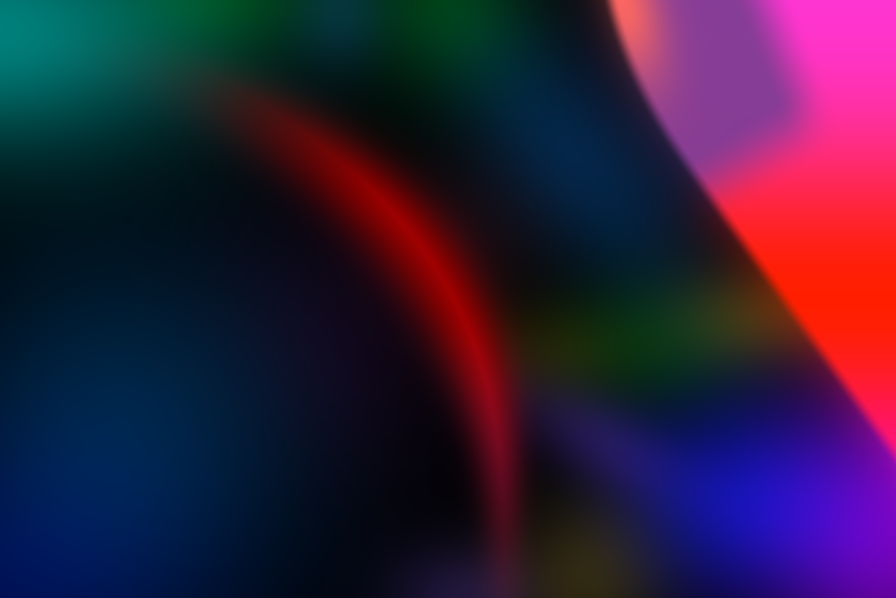
This background is drawn by a Shadertoy shader. Its source:

```glsl
// Dark abstract backdrop: soft elliptical glows over black, a curved red ridge
// and a bright pink sheet entering from the right with a violet shade on it.
// All lengths are in canvas heights; both curves are polynomials x = f(y).

// Rotated Gaussian falloff, 1 at the centre.
float glow(vec2 p, vec2 centre, vec2 radii, float angle) {
    float c = cos(angle), s = sin(angle);
    vec2 q = p - centre;
    q = vec2(c * q.x + s * q.y, c * q.y - s * q.x) / radii;
    return exp(-dot(q, q));
}

// Approximate signed distance to a curve x = f(y), positive on the right.
float curveDistance(float x, float curveX, float slope) {
    return (x - curveX) * inversesqrt(1.0 + slope * slope);
}

// Glows on the left: teal corner and deep blue disc.
vec3 leftGlows(vec2 p) {
    vec3 col = vec3(0.0, 0.50, 0.48) * glow(p, vec2(-0.02, 0.95), vec2(0.38, 0.20), 0.0);
    col += vec3(0.0, 0.17, 0.0) * glow(p, vec2(0.38, 1.02), vec2(0.17, 0.11), 0.0);
    col += vec3(0.0, 0.15, 0.27) * glow(p, vec2(0.20, 0.28), vec2(0.33), 0.0);
    col += vec3(0.0, 0.01, 0.23) * glow(p, vec2(0.0), vec2(0.35, 0.25), 0.0);
    col += vec3(0.06, 0.0, 0.05) * glow(p, vec2(0.56, 0.42), vec2(0.16, 0.25), 0.5);
    return col;
}

// Glows in the valley between the ridge and the sheet.
vec3 valleyGlows(vec2 p) {
    vec3 col = vec3(0.02, 0.08, 0.18) * glow(p, vec2(0.57, 0.98), vec2(0.08, 0.10), 0.0);
    col += vec3(0.0, 0.20, 0.0) * glow(p, vec2(0.75, 1.0), vec2(0.14, 0.15), 0.0);
    col += vec3(0.0, 0.14, 0.27) * glow(p, vec2(0.96, 0.74), vec2(0.32, 0.13), -0.89);
    col += vec3(0.08, 0.03, 0.04) * glow(p, vec2(0.78, 0.60), vec2(0.15), 0.0);
    col += vec3(0.0, 0.15, 0.0) * glow(p, vec2(1.09, 0.42), vec2(0.17, 0.11), 0.0);
    col += vec3(0.11, 0.07, 0.0) * glow(p, vec2(0.92, 0.41), vec2(0.12, 0.08), 0.0);
    col += vec3(0.20, 0.12, 0.0) * glow(p, vec2(1.27, 0.47), vec2(0.13, 0.08), 0.0);
    return col;
}

// Glows along the lower right: violet, blue and olive.
vec3 lowerGlows(vec2 p) {
    vec3 col = vec3(0.02, 0.07, 0.60) * glow(p, vec2(1.25, 0.16), vec2(0.20, 0.17), 0.0);
    col += vec3(0.40, 0.0, 0.60) * glow(p, vec2(1.50, 0.08), vec2(0.20, 0.25), 0.0);
    col += vec3(0.12, 0.06, 0.25) * glow(p, vec2(1.0, 0.27), vec2(0.16, 0.07), -0.5);
    col += vec3(0.18, 0.15, 0.0) * glow(p, vec2(0.99, 0.04), vec2(0.13, 0.14), 0.0);
    col += vec3(0.12, 0.08, 0.22) * glow(p, vec2(0.78, 0.0), vec2(0.13, 0.09), 0.0);
    return col;
}

// Cubic red ridge, wider on its left flank and fading at both ends.
vec3 redRidge(vec2 p) {
    float u = p.y - 0.023;
    float d = curveDistance(p.x, 0.844 - 0.778 * u * u * u, -2.334 * u * u);
    float spread = smoothstep(0.05, 0.60, p.y);
    float width = d < 0.0 ? mix(0.035, 0.075, spread) : mix(0.035, 0.055, spread);
    float profile = 0.85 * exp(-d * d / (width * width)) + 0.15 * exp(-abs(d) / 0.02);
    float strength = smoothstep(-0.12, 0.45, p.y) * smoothstep(0.97, 0.62, p.y);
    vec3 tint = mix(vec3(0.62, 0.06, 0.20), vec3(0.62, 0.0, 0.0), smoothstep(0.15, 0.50, p.y));
    tint += vec3(0.0, 0.09, 0.08) * smoothstep(0.68, 0.90, p.y);
    return tint * profile * strength;
}

// Pink sheet with a red band, coral rim and a soft-cornered violet shade.
vec3 sheetColour(vec2 p) {
    float s = (p.y - 0.50) / 0.27;
    float away = 1.0 - exp(-s * s);
    vec3 col = vec3(1.0, mix(0.12, mix(0.04, 0.21, smoothstep(0.3, 0.6, p.y)), away), 0.85 * away);
    vec2 q = p - vec2(1.37, 0.785);
    float shade = smoothstep(0.045, -0.055, dot(q, vec2(0.93, 0.37)))
                * smoothstep(0.05, -0.08, dot(q, vec2(0.54, -0.84)));
    col = mix(col, vec3(0.50, 0.24, 0.58), 0.95 * shade);
    float coral = glow(p, vec2(1.04, 1.0), vec2(0.06, 0.14), 0.3);
    return mix(col, vec3(0.98, 0.40, 0.38), coral);
}

void mainImage(out vec4 fragColor, in vec2 fragCoord) {
    vec2 p = fragCoord / iResolution.y;
    p.x *= 1.5 * iResolution.y / iResolution.x;

    vec3 col = leftGlows(p) + valleyGlows(p) + lowerGlows(p);
    vec3 ridge = redRidge(p);
    col = col * (1.0 - 0.9 * smoothstep(0.0, 0.6, ridge.r)) + ridge;

    // Sheet edge: a straight diagonal bending upright near the top.
    float bend = max(p.y - 0.72, 0.0);
    float d = curveDistance(p.x, 1.67 - 0.714 * p.y + 0.85 * bend * bend, -0.714 + 1.7 * bend);
    vec3 sheet = sheetColour(p);
    col += 0.32 * sheet * exp(min(d, 0.0) / 0.05);
    col = mix(col, sheet, smoothstep(-0.014, 0.012, d));

    fragColor = vec4(clamp(col, 0.0, 1.0), 1.0);
}
```
